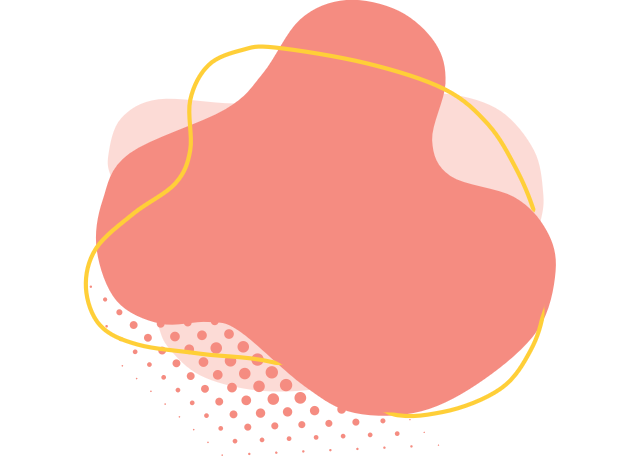
Reproduce this background procedurally as a Shadertoy shader.

```glsl
// Overlapping coral blobs on white, with a halftone dot patch and a yellow ribbon outline.

const int KNOTS = 24;

// Layout space: 549 units tall, x to the right, y down from the top.
const vec2 coralBlob[KNOTS] = vec2[KNOTS](
    vec2(415, 0), vec2(478, 13), vec2(522, 52), vec2(534, 100), vec2(518, 168), vec2(540, 211),
    vec2(616, 236), vec2(655, 276), vec2(666, 325), vec2(645, 395), vec2(580, 455), vec2(505, 493),
    vec2(425, 495), vec2(365, 463), vec2(287, 397), vec2(250, 386), vec2(192, 388), vec2(140, 361),
    vec2(116, 300), vec2(123, 240), vec2(155, 184), vec2(270, 131), vec2(315, 88), vec2(360, 23));

const vec2 paleBlob[KNOTS] = vec2[KNOTS](
    vec2(130, 185), vec2(145, 142), vec2(190, 119), vec2(280, 124), vec2(345, 119), vec2(410, 118),
    vec2(475, 115), vec2(540, 113), vec2(600, 133), vec2(640, 180), vec2(651, 230), vec2(648, 265),
    vec2(630, 320), vec2(560, 400), vec2(495, 430), vec2(430, 455), vec2(365, 468), vec2(300, 467),
    vec2(240, 450), vec2(203, 418), vec2(189, 388), vec2(172, 320), vec2(160, 260), vec2(134, 214));

const vec2 ribbonLoop[KNOTS] = vec2[KNOTS](
    vec2(330, 57), vec2(440, 76), vec2(533, 107), vec2(585, 149), vec2(618, 201), vec2(640, 253),
    vec2(653, 310), vec2(652, 370), vec2(636, 420), vec2(600, 466), vec2(530, 494), vec2(455, 493),
    vec2(341, 438), vec2(240, 424), vec2(165, 413), vec2(120, 390), vec2(103, 345), vec2(115, 298),
    vec2(160, 256), vec2(210, 220), vec2(228, 180), vec2(228, 120), vec2(250, 78), vec2(290, 60));

// Point on a Catmull-Rom span from b to c
vec2 splinePoint(vec2 a, vec2 b, vec2 c, vec2 d, float t) {
    return b + 0.5 * t * (c - a + t * (2.0 * a - 5.0 * b + 4.0 * c - d
                          + t * (3.0 * (b - c) + d - a)));
}

// Signed distance to a closed spline, negative inside
float loopDistance(vec2 p, vec2 knots[KNOTS]) {
    float nearest = 1e6, side = 1.0;
    vec2 start = knots[0];
    for (int k = 0; k < KNOTS; k++) {
        vec2 a = knots[(k + KNOTS - 1) % KNOTS], b = knots[k];
        vec2 c = knots[(k + 1) % KNOTS], d = knots[(k + 2) % KNOTS];
        for (int s = 1; s <= 8; s++) {
            vec2 end = splinePoint(a, b, c, d, float(s) / 8.0);
            vec2 edge = end - start, toP = p - start;
            vec2 gap = toP - edge * clamp(dot(toP, edge) / dot(edge, edge), 0.0, 1.0);
            nearest = min(nearest, dot(gap, gap));
            // Flip the side each time a horizontal ray crosses the edge
            if ((start.y > p.y) != (end.y > p.y)
                && toP.x < edge.x * toP.y / edge.y) side = -side;
            start = end;
        }
    }
    return side * sqrt(nearest);
}

// Signed distance to the nearest halftone dot on a slanted lattice
float dotDistance(vec2 p) {
    mat2 lattice = mat2(17.1, 15.3, 15.3, -16.8);
    vec2 origin = vec2(126, 359);
    vec2 cell = round(inverse(lattice) * (p - origin));
    float row = cell.y, along = cell.x - cell.y;

    // Dots swell toward the middle and fade at every side of the patch
    float radius = min(4.7 + 1.1 * row, 4.7 + 1.9 * row);
    radius = min(radius, 1.4 * (13.0 - along));
    radius = min(radius, 2.5 + 1.1 * along + 3.2 * min(row, 0.0));
    radius = min(radius, 14.0 - 2.2 * row);
    if (radius < 0.6) return 1e3;
    return length(p - origin - lattice * cell) - radius;
}

void mainImage(out vec4 fragColor, in vec2 fragCoord) {
    float unit = 549.0 / iResolution.y;
    vec2 p = vec2(fragCoord.x, iResolution.y - fragCoord.y) * unit;

    vec3 coral = vec3(0.96, 0.55, 0.505);
    vec3 pale = vec3(0.99, 0.86, 0.84);
    vec3 yellow = vec3(1.0, 0.81, 0.22);

    // Blobs and dots, back to front
    vec3 color = vec3(1.0);
    color = mix(color, pale, clamp(0.5 - loopDistance(p, paleBlob) / unit, 0.0, 1.0));
    color = mix(color, coral, clamp(0.5 - dotDistance(p) / unit, 0.0, 1.0));
    color = mix(color, coral, clamp(0.5 - loopDistance(p, coralBlob) / unit, 0.0, 1.0));

    // Ribbon tapers away where it passes behind the coral blob
    float hiddenRight = step(600.0, p.x) * smoothstep(250.0, 256.0, p.y)
                      * (1.0 - smoothstep(362.0, 385.0, p.y));
    float hiddenBelow = step(420.0, p.y) * smoothstep(328.0, 342.0, p.x)
                      * (1.0 - smoothstep(455.0, 475.0, p.x));
    float halfWidth = 2.5 * (1.0 - max(hiddenRight, hiddenBelow));
    float ribbon = clamp(0.5 + (halfWidth - abs(loopDistance(p, ribbonLoop))) / unit, 0.0, 1.0);
    color = mix(color, yellow, ribbon * min(halfWidth, 1.0));

    fragColor = vec4(color, 1.0);
}
```
